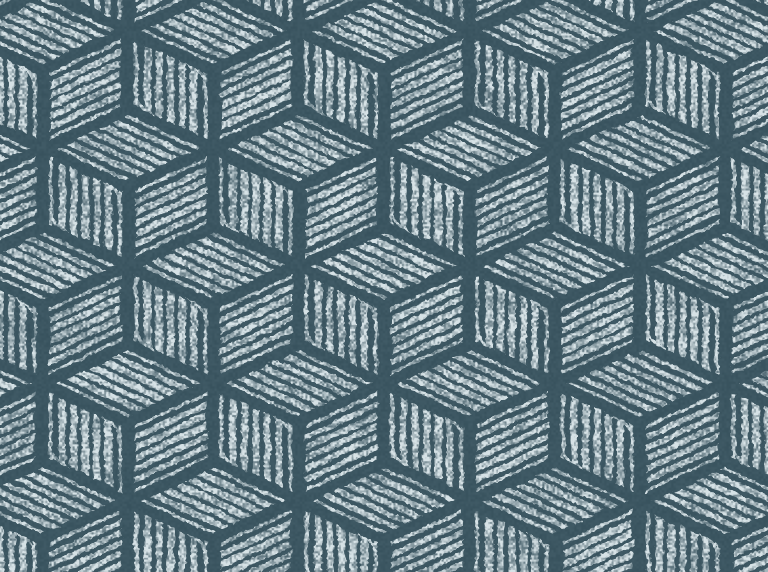
This pattern is drawn by a Shadertoy shader. Its source:

```glsl
// Staggered stacked cubes, each face hatched with chalky stripes on slate blue.

const float CUBES_ACROSS = 4.5;
const float EDGE_SLOPE   = 0.459;   // rise of a slanted edge per half cube width
const float CENTRE_DROP  = 0.485;   // cube centre below the canvas centre, in edge rises
const float STRIPES      = 7.0;
const float PITCH        = 0.135;   // stripe spacing as a share of the face
const float THICK        = 0.041;   // half widths of inner and outer stripes
const float THIN         = 0.021;
const float END_GAP      = 0.085;   // bare margin at the stripe ends
const float CORNER       = 0.12;    // radius of the hooked corners
const float WOBBLE       = 0.026;
const float ROUGHNESS    = 0.030;
const float GRAIN_SCALE  = 37.0;
const float GRAIN        = 0.95;
const float WEAR         = 0.35;
const float COVERAGE     = 0.71;
const vec3  GROUND = vec3(0.235, 0.338, 0.382);
const vec3  CHALK  = vec3(0.84, 0.885, 0.90);

float hash(vec2 p) {
    vec3 h = fract(vec3(p.xyx) * 0.1031);
    h += dot(h, h.yzx + 33.33);
    return fract((h.x + h.y) * h.z);
}

float noise(vec2 p) {
    vec2 i = floor(p), f = fract(p);
    f = f * f * (3.0 - 2.0 * f);
    return mix(mix(hash(i), hash(i + vec2(1, 0)), f.x),
               mix(hash(i + vec2(0, 1)), hash(i + vec2(1, 1)), f.x), f.y);
}

// Offset from the centre of the enclosing hexagon in a staggered lattice
vec2 cubeLocal(vec2 p) {
    vec2 period = vec2(2.0, 6.0);
    vec2 a = mod(p + 0.5 * period, period) - 0.5 * period;
    vec2 b = mod(p, period) - 0.5 * period;
    return abs(a.x) + abs(a.y) < 2.0 ? a : b;
}

// Face coordinates: x across the stripes, y along them, z the face number
vec3 faceCoords(vec2 c) {
    if (c.y > abs(c.x)) return vec3(c.y + c.x, c.y - c.x, 0.0) * 0.5;
    if (c.x < 0.0) return vec3(c.x + 1.0, 0.5 * (c.x + c.y) + 1.0, 1.0);
    return vec3(0.5 * (c.y - c.x) + 1.0, c.x, 2.0);
}

// Signed distance to the nearest stripe, each with its own width and length
float stripes(vec2 uv, vec2 seed) {
    float last = 0.5 * (STRIPES - 1.0);
    float index = clamp(round((uv.x - 0.5) / PITCH), -last, last);
    float vary = hash(seed + index * 7.3) - 0.5;
    float halfWidth = (abs(index) == last ? THIN : THICK) * (1.0 + 0.25 * vary);
    float side = abs(uv.x - 0.5 - index * PITCH) - halfWidth;
    float end = abs(uv.y - 0.5) - 0.5 + END_GAP + 0.03 * vary;
    return max(side, end);
}

// Thin rounded strokes at two opposite corners
float hooks(vec2 uv) {
    vec2 q = abs(uv - 0.5) - 0.5 * (STRIPES - 1.0) * PITCH + CORNER;
    float box = length(max(q, 0.0)) + min(max(q.x, q.y), 0.0) - CORNER;
    return max(abs(box) - THIN, 0.62 - abs(uv.x + uv.y - 1.0));
}

void mainImage(out vec4 fragColor, in vec2 fragCoord) {
    float scale = 2.0 * CUBES_ACROSS / iResolution.x;
    vec2 q = (fragCoord - 0.5 * iResolution.xy) * scale;
    vec2 p = vec2(q.x, q.y / EDGE_SLOPE + CENTRE_DROP);

    // Locate the cube and its face
    vec2 local = cubeLocal(p);
    vec2 cubeId = round(p - local);
    vec3 face = faceCoords(local);

    // Hand-cut edges
    float grain = noise(q * GRAIN_SCALE);
    vec2 wobble = vec2(noise(q * 9.0), noise(q * 9.0 + 57.0)) - 0.5;
    vec2 uv = face.xy + WOBBLE * wobble;
    float d = stripes(uv, cubeId * 3.7 + face.z * 19.1);
    if (face.z == 1.0) d = min(d, hooks(uv));
    d += ROUGHNESS * (grain - 0.5);
    float mask = 1.0 - smoothstep(-0.8 * scale, 0.8 * scale, d);

    // Speckled chalk with broad worn patches
    float wear = noise(q * 5.0 + 31.0) - 0.5;
    float speckle = noise(q * GRAIN_SCALE * 1.1 + 83.0) - 0.5;
    float ink = clamp(COVERAGE + GRAIN * speckle + WEAR * wear, 0.0, 1.0);
    vec3 base = GROUND + 0.035 * (grain - 0.5);
    fragColor = vec4(mix(base, CHALK, mask * ink), 1.0);
}
```
